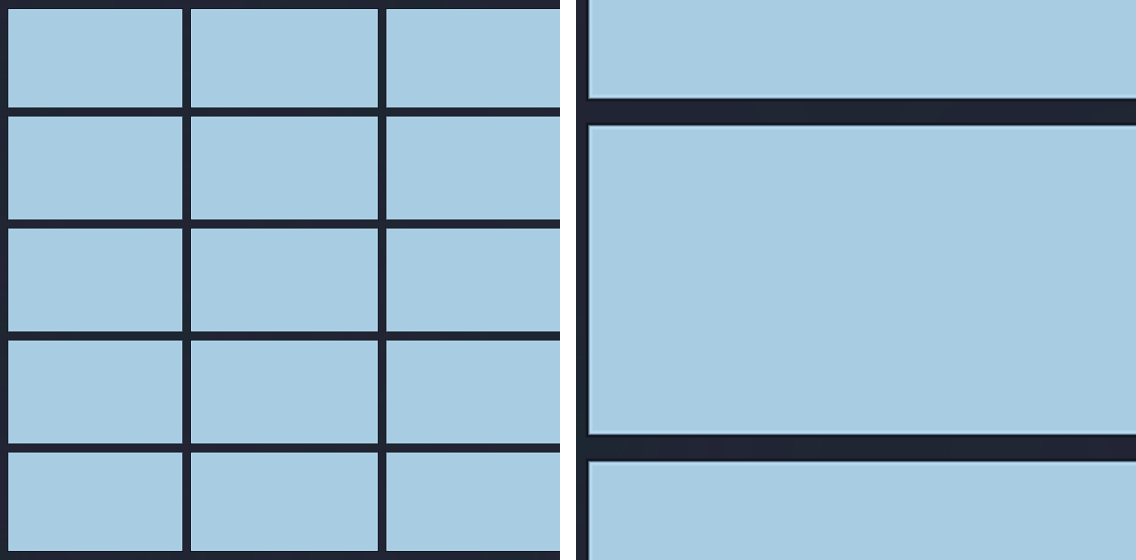
Left: the whole. Right: its middle third, enlarged.
Reproduce this pattern procedurally as a WebGL 1 fragment shader.

```glsl
precision highp float;

uniform vec2 u_resolution;

#define ROWS 5.0
#define FIRST_POST 0.3333
#define POST_STEP 0.349
#define BAR_HALF vec2(0.0077, 0.0081)
#define FRAME vec2(0.0148, 0.0162)
#define RIM_WIDTH 0.002
#define SHADE_WIDTH 0.0015
#define PANE_COLOR vec3(0.66, 0.80, 0.885)
#define RIM_COLOR vec3(0.72, 0.87, 0.96)
#define BAR_COLOR vec3(0.125, 0.148, 0.197)
#define SHADE_COLOR vec3(0.05, 0.05, 0.10)
#define TINT_AMOUNT 0.012

float hash(vec2 p) {
    vec3 q = fract(vec3(p.xyx) * 0.1031);
    q += dot(q, q.yzx + 33.33);
    return fract((q.x + q.y) * q.z);
}

float valueNoise(vec2 p) {
    vec2 cell = floor(p);
    vec2 f = fract(p);
    f = f * f * (3.0 - 2.0 * f);
    float low = mix(hash(cell), hash(cell + vec2(1.0, 0.0)), f.x);
    float high = mix(hash(cell + vec2(0.0, 1.0)), hash(cell + vec2(1.0, 1.0)), f.x);
    return mix(low, high, f.y);
}

// Signed distance to the lattice edge: positive in panes, negative in bars
float latticeDistance(vec2 uv) {
    float post = clamp(floor((uv.x - FIRST_POST) / POST_STEP + 0.5), 0.0, 1.0);
    float rail = clamp(floor(uv.y * ROWS + 0.5), 1.0, ROWS - 1.0);
    vec2 center = vec2(FIRST_POST + post * POST_STEP, rail / ROWS);
    vec2 inner = abs(uv - center) - BAR_HALF;

    // The frame closes the left, top and bottom; the right side stays open
    vec2 outer = vec2(uv.x, min(uv.y, 1.0 - uv.y)) - FRAME;
    vec2 nearest = min(inner, outer);
    return min(nearest.x, nearest.y);
}

void main() {
    vec2 uv = gl_FragCoord.xy / u_resolution;
    float pixel = 1.0 / min(u_resolution.x, u_resolution.y);
    float soft = max(pixel, 0.0015);
    float d = latticeDistance(uv);

    // Pale rim just inside each pane
    float rim = 1.0 - clamp((d - RIM_WIDTH) / soft + 0.5, 0.0, 1.0);
    vec3 pane = mix(PANE_COLOR, RIM_COLOR, rim);

    // Bars drift slightly between green and violet, with dark edges
    float tint = valueNoise(uv * 12.0) * 2.0 - 1.0;
    vec3 bar = BAR_COLOR + TINT_AMOUNT * tint * vec3(1.0, -0.6, 0.6);
    float shade = clamp((d + SHADE_WIDTH) / soft + 0.5, 0.0, 1.0);
    bar = mix(bar, SHADE_COLOR, shade);

    float coverage = clamp(d / soft + 0.5, 0.0, 1.0);
    gl_FragColor = vec4(mix(bar, pane, coverage), 1.0);
}
```
